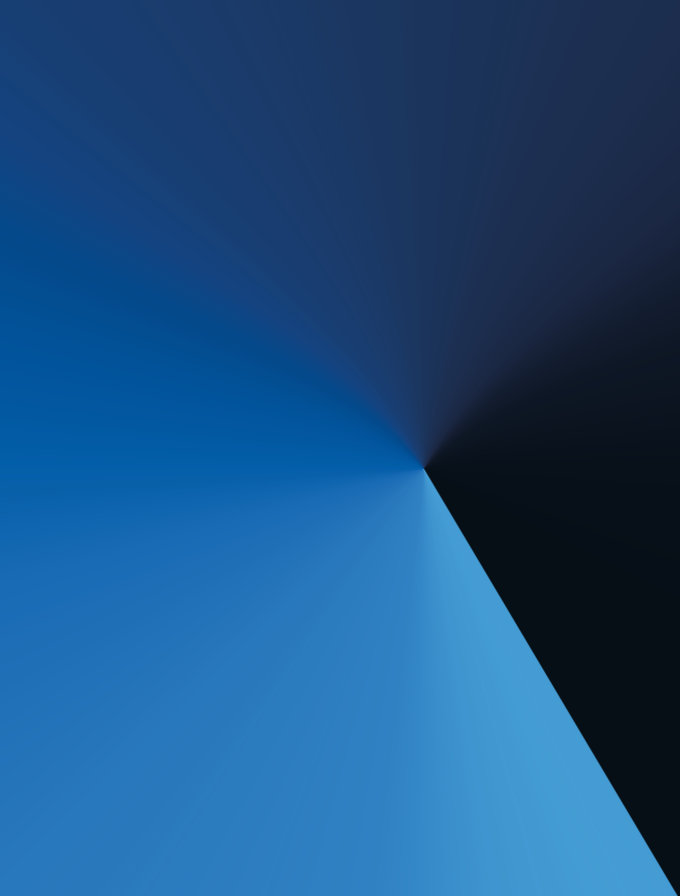
Reproduce this background procedurally as a WebGL 1 fragment shader.

```glsl
precision highp float;
// A conic sweep of blues around an off-centre point, from pale sky blue
// clockwise to near black, meeting at one crisp diagonal edge.
// The upper rays bend inward near the hub; faint streaks follow the rays.

uniform vec2 u_resolution;

#define HUB vec2(0.6237, 0.4766)  // centre of the sweep, fraction of canvas
#define EDGE_ANGLE 59.3           // degrees below horizontal
#define BEND 0.45                 // inward bend of the upper rays, radians
#define BEND_REACH 0.20           // fade length of the bend, canvas heights
#define STREAK_GAIN 0.010         // strength of the ray streaks
#define PALE_BLUE vec3(0.270, 0.615, 0.835)
#define NEAR_BLACK vec3(0.022, 0.055, 0.085)

float hash(float n) {
  return fract(sin(n * 127.1) * 43758.5453);
}

float noise(float x) {
  float cell = floor(x);
  float f = fract(x);
  return mix(hash(cell), hash(cell + 1.0), f * f * (3.0 - 2.0 * f));
}

float ramp(float from, float to, float x) {
  return clamp((x - from) / (to - from), 0.0, 1.0);
}

// Colour stops by clockwise degrees from the edge
vec3 sweepColor(float a) {
  vec3 c = PALE_BLUE;
  c = mix(c, vec3(0.245, 0.585, 0.812), ramp(8.0, 22.0, a));
  c = mix(c, vec3(0.190, 0.510, 0.765), ramp(22.0, 36.0, a));
  c = mix(c, vec3(0.155, 0.465, 0.735), ramp(36.0, 78.0, a));
  c = mix(c, vec3(0.095, 0.415, 0.705), ramp(78.0, 106.0, a));
  c = mix(c, vec3(0.010, 0.365, 0.655), ramp(106.0, 122.0, a));
  c = mix(c, vec3(0.005, 0.325, 0.605), ramp(122.0, 136.0, a));
  c = mix(c, vec3(0.015, 0.285, 0.540), ramp(136.0, 149.0, a));
  c = mix(c, vec3(0.075, 0.265, 0.505), ramp(149.0, 157.0, a));
  c = mix(c, vec3(0.095, 0.245, 0.450), ramp(157.0, 169.0, a));
  c = mix(c, vec3(0.105, 0.228, 0.410), ramp(169.0, 189.0, a));
  c = mix(c, vec3(0.105, 0.205, 0.360), ramp(189.0, 211.0, a));
  c = mix(c, vec3(0.110, 0.180, 0.310), ramp(211.0, 239.0, a));
  c = mix(c, vec3(0.105, 0.155, 0.265), ramp(239.0, 258.0, a));
  c = mix(c, vec3(0.080, 0.120, 0.200), ramp(258.0, 268.0, a));
  c = mix(c, vec3(0.055, 0.090, 0.145), ramp(268.0, 279.0, a));
  c = mix(c, vec3(0.030, 0.065, 0.100), ramp(279.0, 301.0, a));
  return mix(c, NEAR_BLACK, ramp(301.0, 335.0, a));
}

void main() {
  vec2 p = (gl_FragCoord.xy - HUB * u_resolution) / u_resolution.y;
  float pixel = 1.0 / u_resolution.y;

  // Clockwise angle from the edge ray
  float tilt = radians(EDGE_ANGLE);
  vec2 edgeDir = vec2(cos(tilt), -sin(tilt));
  float along = dot(p, edgeDir);
  float across = edgeDir.x * p.y - edgeDir.y * p.x;
  float angle = mod(degrees(atan(-across, along + 1e-6)), 360.0);

  // Narrow the upper wedge close to the hub
  float fromUp = atan(p.x, p.y + 1e-6);
  float bend = BEND * exp(-length(p) / BEND_REACH) * step(0.0, p.y);
  angle += degrees(bend * sin(2.0 * fromUp));

  // Sweep with faint radial streaks
  vec3 color = sweepColor(angle);
  float streak = noise(angle * 0.45) * 0.6 + noise(angle * 1.3) * 0.4 - 0.5;
  color *= 1.0 + STREAK_GAIN * 2.0 * streak;

  // Smooth the single hard edge
  float darkSide = smoothstep(-pixel, pixel, across);
  float nearEdge = step(abs(across), pixel) * step(0.0, along);
  color = mix(color, mix(PALE_BLUE, NEAR_BLACK, darkSide), nearEdge);

  gl_FragColor = vec4(color, 1.0);
}
```
